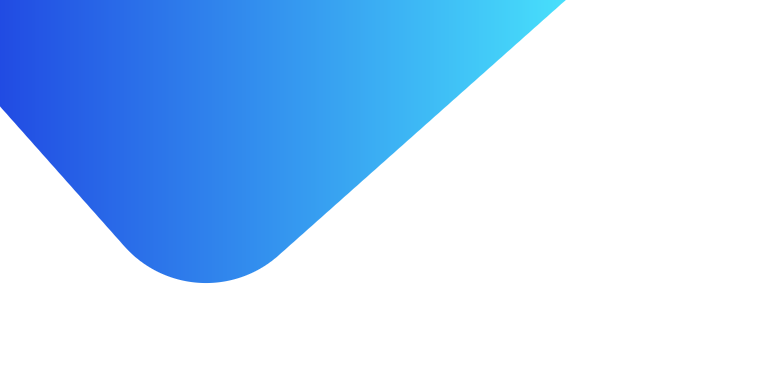
Give the GLSL for this background, as a WebGL 2 fragment shader.

```glsl
#version 300 es
precision highp float;

#define CORNER_CENTER vec2(0.5365, 0.5469)
#define CORNER_RADIUS 0.284
#define TILT 0.7268
#define GRADIENT_END 1.474
#define DEEP_BLUE vec3(0.130, 0.295, 0.890)
#define BRIGHT_CYAN vec3(0.280, 0.875, 0.985)
#define PAPER vec3(1.0)

uniform vec2 u_resolution;
out vec4 fragColor;

// Signed distance to a right-angled wedge with a rounded tip pointing down
float roundedWedge(vec2 p, float tilt, float radius) {
    vec2 rightNormal = vec2(sin(tilt), -cos(tilt));
    vec2 leftNormal = vec2(-cos(tilt), -sin(tilt));
    vec2 d = vec2(dot(p, rightNormal), dot(p, leftNormal));
    return length(max(d, 0.0)) + min(max(d.x, d.y), 0.0) - radius;
}

void main() {
    // Canvas height is one unit
    vec2 p = gl_FragCoord.xy / u_resolution.y;
    float pixel = 1.0 / u_resolution.y;

    // Horizontal gradient fill
    vec3 fill = mix(DEEP_BLUE, BRIGHT_CYAN, clamp(p.x / GRADIENT_END, 0.0, 1.0));

    // Antialiased wedge over the plain background
    float dist = roundedWedge(p - CORNER_CENTER, TILT, CORNER_RADIUS);
    float coverage = clamp(0.5 - dist / pixel, 0.0, 1.0);
    fragColor = vec4(mix(PAPER, fill, coverage), 1.0);
}
```
